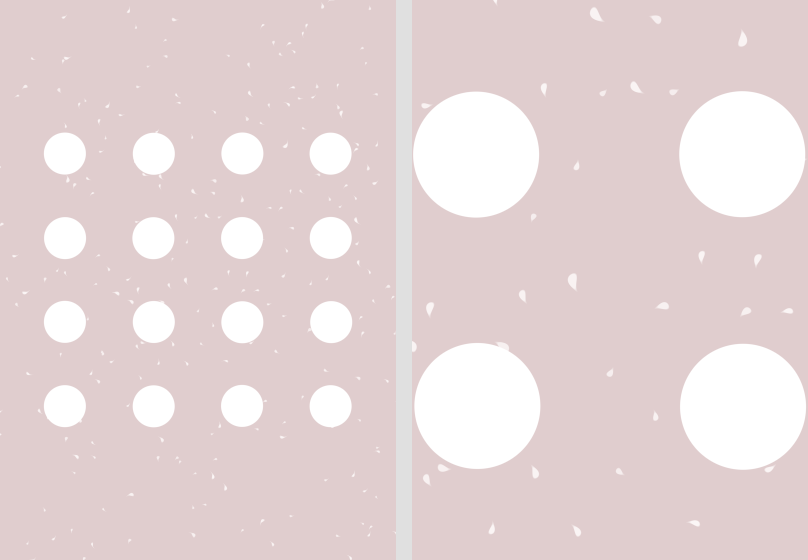
Left, the full canvas; right, a detail of the centre.
Give the GLSL for this pattern, as a Shadertoy shader.

```glsl
const vec3 GROUND = vec3(0.878, 0.803, 0.806);
const vec3 DOT_COLOUR = vec3(1.0);
const vec3 FLECK_COLOUR = vec3(0.985, 0.965, 0.965);

// Lengths are fractions of the canvas height
const vec2 DOT_COUNT = vec2(4.0, 4.0);
const vec2 DOT_SPACING = vec2(0.1582, 0.1502);
const float DOT_RADIUS = 0.0375;
const float DOT_JITTER = 0.0006;

const float FLECK_CELL = 0.034;
const float FLECK_CHANCE = 0.40;
const float FLECK_CLUSTERING = 0.24;
const vec2 FLECK_SIZE = vec2(0.0043, 0.0021);
const float FLECK_BEND = 50.0;
const float FLECK_TAPER = 0.55;
const float TAU = 6.2831853;

vec3 hash3(vec2 cell) {
    vec3 h = fract(vec3(cell.xyx) * vec3(0.1031, 0.1030, 0.0973));
    h += dot(h, h.yxz + 33.33);
    return fract((h.xxy + h.yzz) * h.zyx);
}

float coverage(float dist, float pixel) {
    return 1.0 - smoothstep(-0.7 * pixel, 0.7 * pixel, dist);
}

float dotGrid(vec2 p) {
    vec2 limit = 0.5 * (DOT_COUNT - 1.0);
    vec2 cell = clamp(floor(p / DOT_SPACING) + 0.5, -limit, limit);
    vec2 nudge = (hash3(cell + 40.0).xy - 0.5) * 2.0 * DOT_JITTER;
    return length(p - cell * DOT_SPACING - nudge) - DOT_RADIUS;
}

// Layered sines gather the flecks into loose clusters
float clusterDensity(vec2 cell) {
    float waves = sin(cell.x * 0.83 + 1.7 * sin(cell.y * 0.37))
                + sin(cell.y * 0.71 - 1.3 * sin(cell.x * 0.49) + 2.0);
    return FLECK_CHANCE + FLECK_CLUSTERING * 0.5 * waves;
}

// Bent ellipse, wider at one end
float fleckShape(vec2 q, vec2 size) {
    q.y += FLECK_BEND * q.x * q.x;
    size.y *= 1.0 + FLECK_TAPER * clamp(q.x / size.x, -1.0, 1.0);
    return (length(q / size) - 1.0) * size.y;
}

// Cellular scatter: each cell may hold one fleck
float flecks(vec2 p, float pixel) {
    vec2 home = floor(p / FLECK_CELL);
    float cover = 0.0;
    for (int y = -1; y <= 1; y++) {
        for (int x = -1; x <= 1; x++) {
            vec2 cell = home + vec2(x, y);
            vec3 place = hash3(cell + 71.0);
            vec3 look = hash3(cell + 213.0);
            if (place.z > clusterDensity(cell)) continue;

            vec2 q = p - (cell + place.xy) * FLECK_CELL;
            float angle = look.x * TAU;
            float c = cos(angle), s = sin(angle);
            q = mat2(c, -s, s, c) * q;

            vec2 size = FLECK_SIZE * mix(0.65, 1.2, look.y * look.y);
            size.x *= mix(0.75, 1.15, look.z);
            float opacity = mix(0.75, 1.0, look.z);
            cover = max(cover, opacity * coverage(fleckShape(q, size), pixel));
        }
    }
    return cover;
}

void mainImage(out vec4 fragColor, in vec2 fragCoord) {
    float pixel = 1.0 / iResolution.y;
    vec2 p = (fragCoord - 0.5 * iResolution.xy) * pixel;

    vec3 colour = mix(GROUND, FLECK_COLOUR, flecks(p, pixel));
    colour = mix(colour, DOT_COLOUR, coverage(dotGrid(p), pixel));
    fragColor = vec4(colour, 1.0);
}
```
